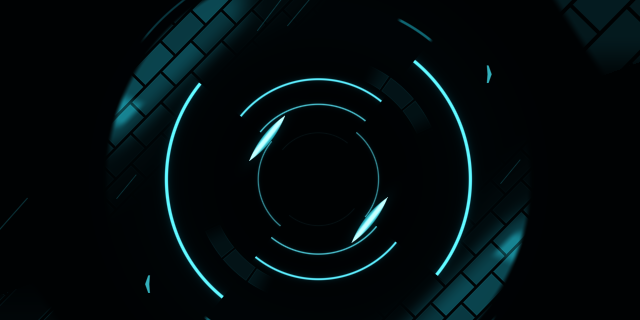
Give the GLSL for this background, as a WebGL 1 fragment shader.

```glsl
precision highp float;
// Dark tunnel of concentric glowing arcs with slanted brick walls and light streaks.
// Nearly everything has half-turn symmetry, so the plane is folded once about the
// hub; lengths are in canvas heights and angles in degrees.
uniform vec2 u_resolution;

float hash(vec2 c) {
  return fract(sin(dot(c, vec2(41.3, 289.1))) * 4375.5);
}

// Soft window that is 1 between lo and hi
float window(float x, float lo, float hi, float soft) {
  return smoothstep(lo - soft, lo + soft, x) * (1.0 - smoothstep(hi - soft, hi + soft, x));
}

// Antialiased stroke or fill from a distance and a half width
float stroke(float d, float halfWidth) {
  float px = 0.8 / u_resolution.y;
  return 1.0 - smoothstep(halfWidth - px, halfWidth + px, d);
}

float segment(vec2 p, vec2 a, vec2 b) {
  vec2 ab = b - a;
  return length(p - a - ab * clamp(dot(p - a, ab) / dot(ab, ab), 0.0, 1.0));
}

// Running-bond bricks: x is the tinted face, y the bevel line along the joints
vec2 bricks(vec2 p, vec2 size, float gap) {
  vec2 c = p / size;
  c.x += 0.5 * mod(floor(c.y), 2.0);
  vec2 inset = (0.5 - abs(fract(c) - 0.5)) * size;
  float edge = min(inset.x, inset.y);
  float face = smoothstep(gap - 0.002, gap + 0.002, edge);
  return vec2(face * (0.65 + 0.35 * hash(floor(c))), stroke(abs(edge - gap), 0.001));
}

// Pair of opposite quarter arcs, given the signed distance inside the quarter
vec3 arcPair(float r, float inside, float radius, float halfWidth, float power) {
  float d = abs(r - radius);
  float ends = smoothstep(-0.002, 0.002, inside);
  float core = stroke(d, halfWidth);
  float halo = exp(-d / (halfWidth * 2.0));
  return power * ends * (core * vec3(0.38, 0.83, 0.87) + halo * vec3(0.0, 0.16, 0.19));
}

void main() {
  vec2 p = (gl_FragCoord.xy - 0.5 * u_resolution) / u_resolution.y + vec2(0.005, 0.06);
  float r = length(p);

  // Fold to the half plane spanning 20 to 200 degrees
  float side = dot(p, vec2(-0.342, 0.940)) < 0.0 ? -1.0 : 1.0;
  float upper = step(0.0, side);
  vec2 f = p * side;
  float angle = 20.0 + degrees(acos(clamp(dot(f, vec2(0.940, 0.342)) / max(r, 0.001), -1.0, 1.0)));

  vec3 teal = vec3(0.05, 0.31, 0.35);
  vec3 col = vec3(0.0, 0.007, 0.012) + vec3(0.0, 0.009, 0.011) * exp(-pow((r - 0.5) / 0.16, 2.0));

  // Slanted brick wall, lit toward the rim of a disc
  vec2 wall = vec2(dot(f, vec2(0.70, 0.714)), dot(f, vec2(-0.714, 0.70)));
  vec2 masonry = bricks(wall - vec2(0.03, 0.52), vec2(0.135, 0.068), 0.005);
  float disc = 1.0 - smoothstep(0.652, 0.672, r);
  float lit = smoothstep(0.47, 0.575, wall.y) * window(angle, 112.0, 172.0, 7.0);
  float dim = 0.13 * smoothstep(0.34, 0.52, wall.y) * smoothstep(0.42, 0.55, r);
  col += teal * disc * (lit * (0.85 * masonry.x + 0.2 * masonry.y) + dim * (masonry.x + masonry.y));

  // Polished sliver at the low tip of the wall
  float tip = window(angle, 157.0, 165.0, 2.0) * window(wall.y, 0.555, 0.63, 0.012);
  col += vec3(0.05, 0.25, 0.27) * tip * disc;

  // Distant corner walls, stronger on the upper side
  vec2 far = bricks(wall + vec2(0.02, 0.05), vec2(0.24, 0.13), 0.006);
  float corner = smoothstep(0.91, 0.94, dot(f, vec2(0.84, 0.54))) * smoothstep(0.28, 0.46, f.y);
  col += teal * corner * mix(0.07 * far.x + 0.4 * far.y, 0.38 * far.x, upper);

  // Curved course of bricks around the inner rings
  vec2 ring = bricks(vec2(radians(angle - 24.0) * 0.37, r - 0.335), vec2(0.1, 0.058), 0.004);
  float course = window(r, 0.337, 0.392, 0.004) * window(angle, 28.0, 61.0, 6.0);
  col += teal * course * (0.27 * ring.x + 0.22 * ring.y);

  // Thin scratches of light parallel to the wall
  float scratch = stroke(segment(f, vec2(-0.096, 0.48), vec2(-0.025, 0.565)), 0.0012);
  scratch += stroke(segment(f, vec2(-0.19, 0.465), vec2(-0.11, 0.57)), 0.0012);
  scratch += stroke(segment(f, vec2(-0.57, 0.013), vec2(-0.63, -0.06)), 0.001);
  scratch += upper * stroke(segment(f, vec2(-0.995, -0.156), vec2(-0.91, -0.06)), 0.0015);
  col += vec3(0.04, 0.2, 0.22) * scratch;

  // Short outer arcs
  col += vec3(0.06, 0.38, 0.42) * stroke(abs(r - 0.558), 0.004) * window(angle, 51.0, 63.0, 1.0);
  col += vec3(0.03, 0.2, 0.23) * stroke(abs(r - 0.70), 0.003) * window(angle, 126.0, 141.0, 2.0);

  // Main rings: quarters alternate between the sides and the top and bottom
  vec2 q = abs(vec2(dot(p, vec2(0.9945, 0.1045)), dot(p, vec2(-0.1045, 0.9945))));
  float sides = (q.x - q.y) * 0.707;
  col += arcPair(r, sides, 0.475, 0.0050, 1.0);
  col += arcPair(r, -sides, 0.3125, 0.0031, 0.95);
  col += arcPair(r, -sides, 0.234, 0.0022, 0.75);
  col += arcPair(r, sides, 0.188, 0.0019, 0.55);
  col += arcPair(r, -sides, 0.145, 0.0012, 0.06);

  // Tapered bright streaks with a soft glow
  vec2 s = f - vec2(-0.160, 0.128);
  s = vec2(dot(s, vec2(0.62, 0.785)), dot(s, vec2(-0.785, 0.62)));
  float taper = 1.0 - pow(s.x / 0.091, 2.0);
  float blade = stroke(abs(s.y), 0.014 * taper) * step(0.0, taper);
  float hot = 1.0 - smoothstep(0.002, 0.013, abs(s.y - 0.001));
  col = mix(col, mix(vec3(0.13, 0.58, 0.62), vec3(0.78, 1.0, 1.0), hot), blade);
  col += vec3(0.0, 0.13, 0.15) * exp(-pow(s.x / 0.075, 2.0) - pow(s.y / 0.022, 2.0));

  // Small angular chips
  vec2 chip = f - vec2(0.529, 0.328);
  float height = abs(chip.y) / 0.028;
  float shard = stroke(abs(chip.x - 0.006 * (1.0 - height)), 0.0065 * (1.0 - 0.6 * height));
  col += vec3(0.2, 0.68, 0.72) * shard * (1.0 - smoothstep(0.92, 1.05, height));

  gl_FragColor = vec4(col, 1.0);
}
```
